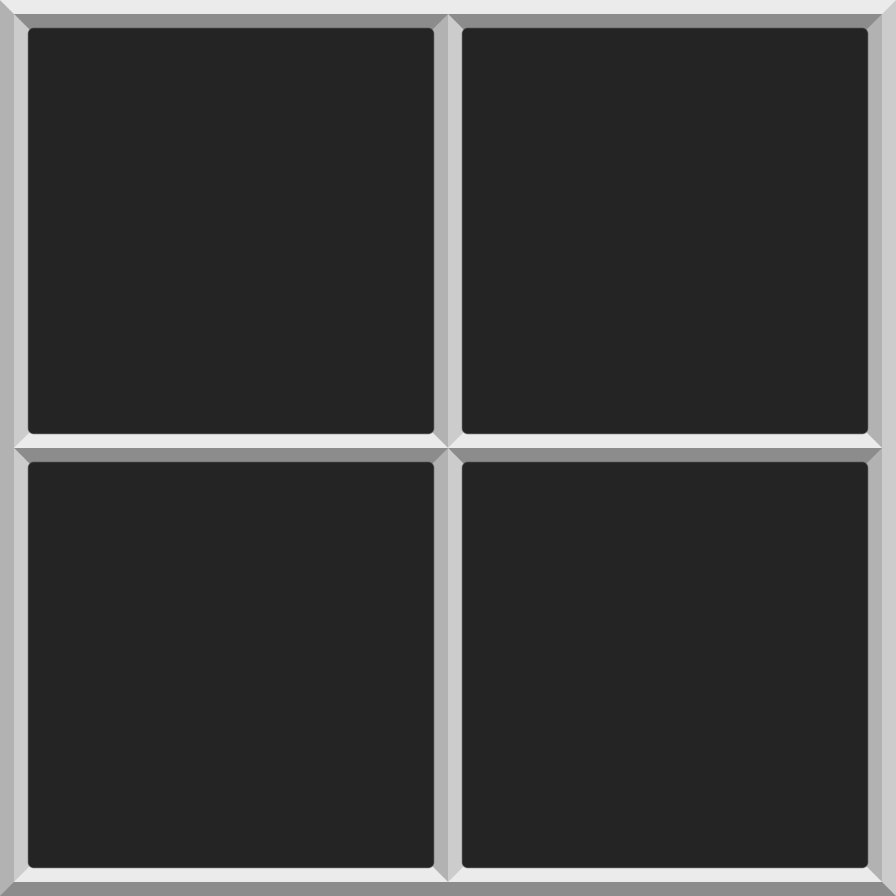
Write a WebGL 1 fragment shader that draws this pattern.

```glsl
precision highp float;

// Four dark rounded panels in a two by two grid of bevelled metal bars.
// An outer frame and each cell edge share one mitred four-tone bevel, lit
// in opposite directions; bevels are supersampled, panels use a distance.

uniform vec2 u_resolution;

const float CELLS = 2.0;            // cells across and down
const float FRAME_WIDTH = 0.015625; // outer frame, fraction of the canvas
const float BEVEL_WIDTH = 0.015625; // slope around each panel
const float CORNER_RADIUS = 0.0065; // panel corners
const float EDGE_SOFTNESS = 1.0;    // panel edge blend, in pixels
const int SAMPLES = 4;              // bevel samples per axis

const float PANEL_GREY = 0.141;
const float TOP_GREY = 0.92;
const float BOTTOM_GREY = 0.55;
const float LEFT_GREY = 0.70;
const float RIGHT_GREY = 0.80;

const float CELL_SIZE = (1.0 - 2.0 * FRAME_WIDTH) / CELLS;

// Position relative to the centre of the cell that contains uv.
vec2 cellPosition(vec2 uv) {
  return (fract((uv - FRAME_WIDTH) / CELL_SIZE) - 0.5) * CELL_SIZE;
}

// Tone of a raised square's side, split along its diagonals.
float mitredTone(vec2 p) {
  float sideTone = p.x < 0.0 ? LEFT_GREY : RIGHT_GREY;
  float capTone = p.y < 0.0 ? BOTTOM_GREY : TOP_GREY;
  return abs(p.x) > abs(p.y) ? sideTone : capTone;
}

// The frame slopes outward; the cell edges slope inward.
float bevelTone(vec2 uv) {
  vec2 centred = uv - 0.5;
  float reach = max(abs(centred.x), abs(centred.y));
  return reach > 0.5 - FRAME_WIDTH ? mitredTone(centred)
                                  : mitredTone(-cellPosition(uv));
}

float roundedBoxDistance(vec2 p, float halfSize, float radius) {
  vec2 q = abs(p) - halfSize + radius;
  return length(max(q, 0.0)) + min(max(q.x, q.y), 0.0) - radius;
}

void main() {
  vec2 uv = gl_FragCoord.xy / u_resolution;

  // Average the bevel over the pixel to smooth seams and mitres.
  float grey = 0.0;
  for (int y = 0; y < SAMPLES; y++) {
    for (int x = 0; x < SAMPLES; x++) {
      vec2 offset = (vec2(float(x), float(y)) + 0.5) / float(SAMPLES) - 0.5;
      grey += bevelTone(uv + offset / u_resolution);
    }
  }
  grey /= float(SAMPLES * SAMPLES);

  // Lay the rounded panels over the bevels, inside the frame only.
  vec2 fromCentre = abs(uv - 0.5);
  float inside = step(max(fromCentre.x, fromCentre.y), 0.5 - FRAME_WIDTH);
  float soft = EDGE_SOFTNESS / min(u_resolution.x, u_resolution.y);
  float edge = roundedBoxDistance(cellPosition(uv),
                                  0.5 * CELL_SIZE - BEVEL_WIDTH, CORNER_RADIUS);
  float panel = inside * (1.0 - smoothstep(-soft, soft, edge));
  gl_FragColor = vec4(vec3(mix(grey, PANEL_GREY, panel)), 1.0);
}
```
